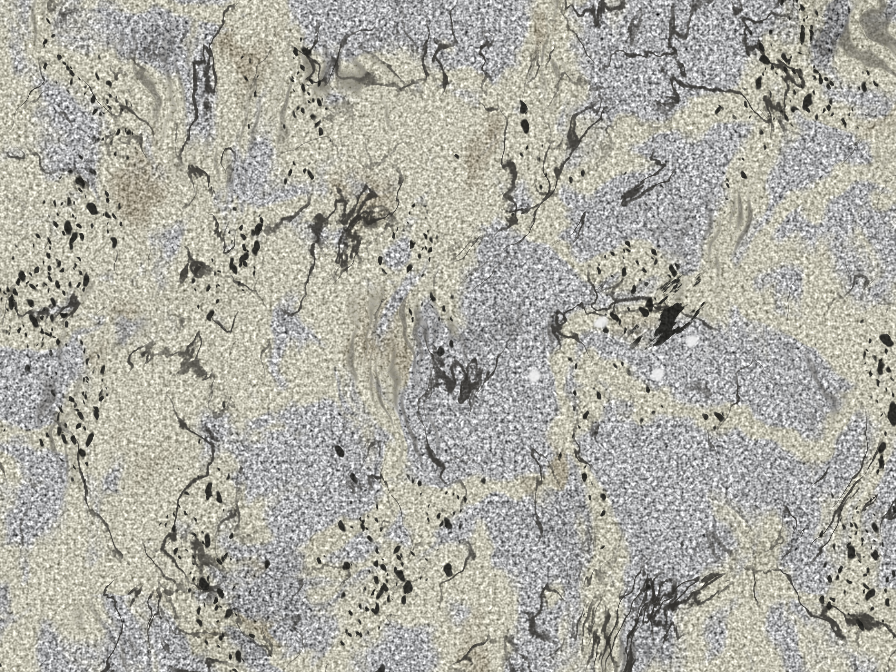
Write a Shadertoy shader that draws this texture.

```glsl
// Polished granite slab: grey crackled fields split by frayed cream veins,
// crossed by dark wandering threads and fibres, dotted with black mica flecks.
// Warped gradient noise drives the layout; flecks are jittered cell blobs.

#define GREY vec3(0.735, 0.738, 0.745)
#define CREAM vec3(0.795, 0.785, 0.720)
#define THREAD vec3(0.30, 0.29, 0.27)
#define MICA vec3(0.13, 0.13, 0.12)
#define RUST vec3(0.52, 0.47, 0.39)
#define WARP 0.11
#define VEIN_WIDTH 0.13
#define GRAIN_SCALE 165.0
#define GRAIN_CONTRAST 0.52
#define THREAD_WIDTH 0.024
#define FLECK_DENSITY 0.62
#define SMEAR_CENTER vec2(1.0, 0.54)

vec2 hash2(vec2 p) {
    vec3 h = fract(p.xyx * vec3(0.1031, 0.1030, 0.0973));
    h += dot(h, h.yzx + 33.33);
    return fract((h.xx + h.yz) * h.zy);
}

float corner(vec2 cell, vec2 offset) {
    return dot(hash2(cell) * 2.0 - 1.0, offset);
}

// Gradient noise, centred on zero
float noise(vec2 p) {
    vec2 i = floor(p), f = p - i;
    vec2 u = f * f * f * (f * (f * 6.0 - 15.0) + 10.0);
    vec2 e = vec2(1.0, 0.0);
    return mix(mix(corner(i, f), corner(i + e, f - e), u.x),
               mix(corner(i + e.yx, f - e.yx), corner(i + e.xx, f - e.xx), u.x), u.y);
}

float fbm(vec2 p) {
    float sum = 0.0, amp = 1.0;
    for (int i = 0; i < 5; i++) {
        sum += amp * noise(p);
        p = mat2(1.6, 1.2, -1.2, 1.6) * p + 17.3;
        amp *= 0.5;
    }
    return sum;
}

mat2 rotation(float a) {
    return mat2(cos(a), sin(a), -sin(a), cos(a));
}

// Coverage of elongated, mostly upright blobs; density is 0..1
float flecks(vec2 p, float scale, float density, float px) {
    p *= scale;
    p += 0.22 * vec2(noise(p * 1.9), noise(p * 1.9 + 40.0));
    vec2 cell = floor(p);
    float cover = 0.0;
    for (int y = -1; y <= 1; y++)
    for (int x = -1; x <= 1; x++) {
        vec2 id = cell + vec2(x, y);
        vec2 place = hash2(id + 7.0), kind = hash2(id + 91.0);
        float present = smoothstep(0.0, 0.12, density - kind.x);
        vec2 d = rotation((place.x - 0.6) * 1.5) * (p - id - place);
        float radius = mix(0.15, 0.50, kind.y * kind.y) * present;
        float dist = length(d * vec2(1.7, 0.85)) - radius;
        float soft = 0.05 + px * scale * 0.6;
        cover = max(cover, present * smoothstep(soft, -soft, dist));
    }
    return cover;
}

void mainImage(out vec4 fragColor, in vec2 fragCoord) {
    float px = 1.0 / iResolution.y;
    vec2 uv = fragCoord * px;
    vec2 q = uv + WARP * vec2(fbm(uv * 3.0 + 3.0), fbm(uv * 3.0 + 31.0));

    // Cream veins: wide upright ridges joined by a narrower network
    float fray = 0.13 * fbm(q * vec2(19.0, 12.0));
    float ridge = min(abs(fbm(q * vec2(2.9, 1.5) + 5.0)),
                      1.9 * abs(fbm(q * vec2(2.0, 2.6) + 61.0)));
    float cream = smoothstep(VEIN_WIDTH + 0.06, VEIN_WIDTH - 0.06, ridge + fray);
    vec3 color = mix(GREY, CREAM, cream);

    // Smoky patches and rust tints
    float smoke = smoothstep(0.12, 0.55, fbm(q * vec2(2.2, 3.0) + 83.0));
    color -= 0.13 * smoke * (1.0 - 0.6 * cream);
    float rust = smoothstep(0.22, 0.55, fbm(q * vec2(8.0, 5.0) + 47.0));
    color = mix(color, RUST, 0.45 * rust * cream);

    // Fine grain and worm-like crackle, stronger in the grey fields
    float grain = noise(uv * GRAIN_SCALE) + noise(uv * GRAIN_SCALE * 1.83 + 9.0);
    float crackle = smoothstep(0.20, 0.0, abs(noise(uv * GRAIN_SCALE * 0.6 + 70.0)));
    color += GRAIN_CONTRAST * grain * mix(1.0, 0.75, cream);
    color -= crackle * mix(0.15, 0.06, cream);

    // Bundles of fibres that follow the warped flow
    float fibre = smoothstep(0.04, 0.30, noise(q * vec2(85.0, 11.0)) + 0.2 * grain);
    float bundle = smoothstep(0.05, 0.35, fbm(q * vec2(4.0, 2.6) + 23.0));
    color = mix(color, THREAD, 0.55 * fibre * bundle);

    // Dark threads in three leaning layers
    for (int i = 0; i < 3; i++) {
        float k = float(i);
        vec2 t = rotation(0.5 * k - 0.5) * q * vec2(7.0 + 2.0 * k, 4.0) + 29.0 * k;
        float line = abs(fbm(t)) + 0.012 * grain;
        float gate = smoothstep(0.0, 0.28, noise(q * 5.0 + 13.0 * k) + 0.3 * noise(q * 21.0));
        float width = THREAD_WIDTH * (0.5 + gate);
        color = mix(color, THREAD * (1.0 - 0.35 * gate),
                    0.85 * gate * smoothstep(width + px * 4.0, width * 0.25, line));
    }

    // Mica flecks cluster in upright trails inside the veins
    float trail = smoothstep(-0.08, 0.42, fbm(q * vec2(6.5, 2.8) + 37.0));
    float density = FLECK_DENSITY * trail * mix(0.3, 1.0, cream);
    float mica = max(flecks(uv, 44.0, density, px), flecks(uv + 3.7, 82.0, density * 0.9, px));

    // One ragged, slanting black smear
    vec2 s = rotation(-0.75) * (uv - SMEAR_CENTER);
    float shape = 1.0 - length(s * vec2(11.0, 24.0));
    float smear = shape * 0.45 + fbm(s * vec2(16.0, 48.0)) - 0.22;
    mica = max(mica, smoothstep(0.0, 0.12, smear) * smoothstep(0.0, 0.25, shape));
    color = mix(color, MICA + 0.06 * grain, 0.93 * mica);

    // A few small white glints
    for (int i = 0; i < 4; i++) {
        vec2 spot = vec2(0.55, 0.40) + vec2(0.62, 0.16) * hash2(vec2(i, 5) * 3.1);
        float d = length(uv - spot) + 0.006 * noise(uv * 90.0);
        color = mix(color, vec3(0.95), 0.9 * smoothstep(0.013, 0.005, d));
    }

    fragColor = vec4(clamp(color, 0.0, 1.0), 1.0);
}
```
